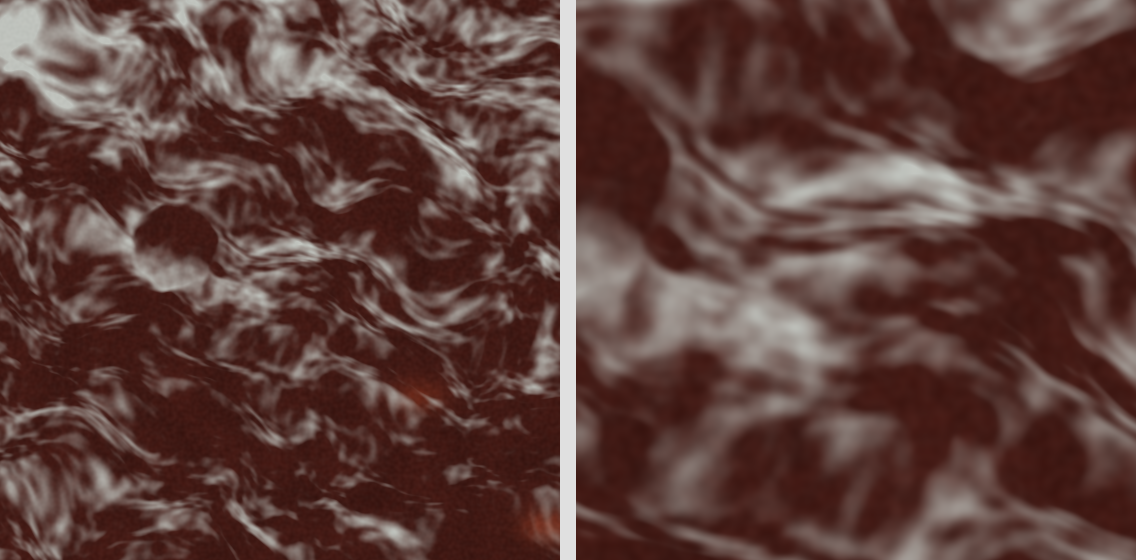
Left, the full canvas; right, a detail of the centre.
Write a three.js fragment shader that draws this texture.

```glsl
// Dark red rocky ground with wind-streaked pale frost and a small crater.
varying vec2 vUv;

const vec3 ROCK = vec3(0.247, 0.092, 0.072);
const vec3 FROST = vec3(0.695, 0.690, 0.668);
const vec3 RUST = vec3(0.50, 0.19, 0.11);
const vec2 CRATER_CENTER = vec2(0.31, 0.555);
const float CRATER_RADIUS = 0.080;

// Random unit vector for a lattice cell
vec2 cellGradient(vec2 cell) {
  vec3 h = fract(cell.xyx * vec3(0.1031, 0.1030, 0.0973));
  h += dot(h, h.yzx + 33.33);
  float angle = 6.2832 * fract((h.x + h.y) * h.z);
  return vec2(cos(angle), sin(angle));
}

// Gradient noise scaled to a spread of about one
float noise(vec2 p) {
  vec2 i = floor(p);
  vec2 f = p - i;
  vec2 u = f * f * f * (f * (f * 6.0 - 15.0) + 10.0);
  float a = dot(cellGradient(i), f);
  float b = dot(cellGradient(i + vec2(1.0, 0.0)), f - vec2(1.0, 0.0));
  float c = dot(cellGradient(i + vec2(0.0, 1.0)), f - vec2(0.0, 1.0));
  float d = dot(cellGradient(i + vec2(1.0, 1.0)), f - vec2(1.0, 1.0));
  return 4.0 * mix(mix(a, b, u.x), mix(c, d, u.x), u.y);
}

// Coordinates along and across a direction that falls to the right
vec2 alongSlope(vec2 p, float angle) {
  float c = cos(angle);
  float s = sin(angle);
  return vec2(c * p.x - s * p.y, s * p.x + c * p.y);
}

// Soft elliptical spot, one at its centre
float spot(vec2 p, vec2 center, vec2 radius, float angle) {
  vec2 q = alongSlope(p - center, angle) / radius;
  return exp(-dot(q, q));
}

// Layered streaks, bent by slow swells
float streaks(vec2 p) {
  vec2 swell = vec2(noise(p * 4.0 + 17.0), noise(p * 4.5 + 41.0));
  vec2 q = alongSlope(p + 0.022 * swell, 0.42);
  q.y += 0.008 * noise(q * vec2(9.0, 15.0) + 5.0);
  float sum = 0.0;
  float weight = 0.58;
  vec2 scale = vec2(7.0, 14.0);
  for (int i = 0; i < 4; i++) {
    sum += weight * noise(q * scale + float(i) * 23.7);
    weight *= 0.84;
    scale *= vec2(1.85, 1.72);
  }
  return sum;
}

// Large-scale cover: snowy heights and bare hollows
float cover(vec2 p) {
  float c = 1.0 * (p.y - 0.5) + 0.25 * noise(p * vec2(3.0, 5.0) + 8.0);
  c += 1.7 * spot(p, vec2(0.53, 0.85), vec2(0.13, 0.045), 0.25);
  c += 1.6 * spot(p, vec2(0.03, 0.94), vec2(0.09, 0.06), 0.4);
  c += 1.3 * spot(p, vec2(0.19, 0.81), vec2(0.14, 0.06), 0.85);
  c += 1.0 * spot(p, vec2(0.22, 0.60), vec2(0.09, 0.05), 0.6);
  c += 0.9 * spot(p, vec2(0.08, 0.12), vec2(0.12, 0.07), -0.4);
  c += 0.5 * spot(p, vec2(0.90, 0.78), vec2(0.18, 0.16), 0.5);
  c -= 1.1 * spot(p, vec2(0.56, 0.73), vec2(0.22, 0.06), 0.3);
  c -= 1.0 * spot(p, vec2(0.08, 0.71), vec2(0.12, 0.06), 0.3);
  c -= 0.7 * spot(p, vec2(0.20, 0.33), vec2(0.20, 0.09), 0.1);
  c -= 0.8 * spot(p, vec2(0.92, 0.14), vec2(0.11, 0.06), -0.3);
  return c;
}

// Crater with shaded upper wall, pale lower wall and broken rim
float addCrater(float level, vec2 p, vec2 center, float radius) {
  vec2 d = p - center;
  float wobble = 0.006 * noise(p * 28.0);
  float dist = length(d) + 0.6 * wobble;
  float inside = 1.0 - smoothstep(radius * 0.88, radius * 1.05, dist);
  float lit = 1.0 - smoothstep(-0.055, 0.025, d.y + 0.25 * d.x + wobble);
  float wall = mix(-0.8, 1.6, lit) + 0.15 * noise(p * 60.0);
  float ring = (dist - radius) / 0.012;
  float lowerLeft = smoothstep(-0.06, 0.07, -d.x - 0.7 * d.y);
  return mix(level, wall, inside) + 0.9 * exp(-ring * ring) * lowerLeft;
}

// Frost amount with a soft floor on bare rock and a soft ceiling
float frostAmount(float level) {
  float x = 0.13 + 0.41 * level;
  float raised = 0.5 * (x + sqrt(x * x + 0.008));
  return raised - 0.22 * max(raised - 0.8, 0.0);
}

void main() {
  float level = streaks(vUv) + cover(vUv);
  level = addCrater(level, vUv, CRATER_CENTER, CRATER_RADIUS);
  float frost = min(frostAmount(level), 1.12);

  // Rusty stains show through where the frost is thin
  float stain = 0.6 * spot(vUv, vec2(0.75, 0.29), vec2(0.045, 0.03), 0.0);
  stain += 0.8 * spot(vUv, vec2(0.98, 0.06), vec2(0.05, 0.03), 0.0);
  vec3 rock = mix(ROCK, RUST, stain);
  rock *= 1.0 + 0.035 * noise(vUv * 85.0) + 0.04 * noise(vUv * 14.0);

  vec3 color = mix(rock, FROST, frost);
  color += 0.006 * noise(vUv * 130.0);
  gl_FragColor = vec4(color, 1.0);
}
```
